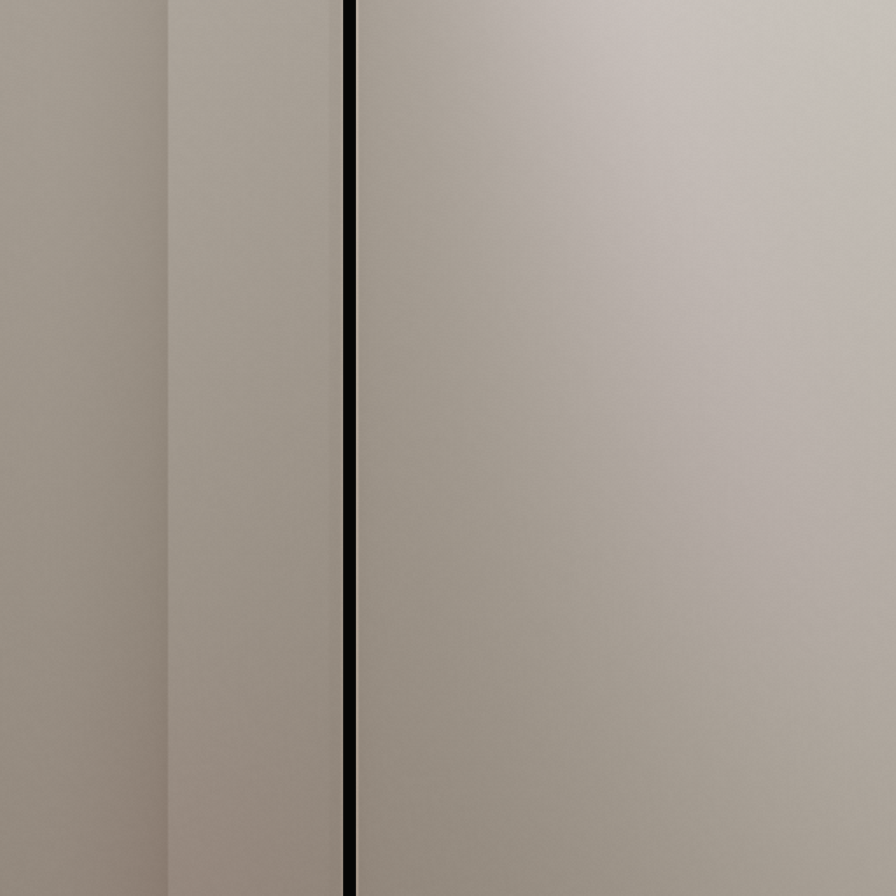
Reproduce this texture procedurally as a Shadertoy shader.

```glsl
#define EDGE_X 0.1875
#define BEVEL_X 0.367
#define SLIT_LEFT 0.3830
#define SLIT_RIGHT 0.3972
#define SHADE_COLOR vec3(0.565, 0.525, 0.480)
#define LIGHT_COLOR vec3(0.785, 0.765, 0.735)
#define SLIT_COLOR vec3(0.025, 0.024, 0.018)
#define GRAIN_CELLS 512.0
#define GRAIN_AMOUNT 0.010

float hash(vec2 p) {
    return fract(sin(dot(p, vec2(127.1, 311.7))) * 43758.5453);
}

float valueNoise(vec2 p) {
    vec2 cell = floor(p);
    vec2 f = fract(p);
    f = f * f * (3.0 - 2.0 * f);
    float low = mix(hash(cell), hash(cell + vec2(1.0, 0.0)), f.x);
    float high = mix(hash(cell + vec2(0.0, 1.0)), hash(cell + vec2(1.0)), f.x);
    return mix(low, high, f.y);
}

// Antialiased step across a vertical edge
float edgeStep(float edge, float x, float softness) {
    return smoothstep(edge - softness, edge + softness, x);
}

float softLine(float center, float x, float width) {
    float d = (x - center) / width;
    return exp(-d * d);
}

// Maps brightness to the warm grey paint
vec3 paint(float level) {
    float t = (level - SHADE_COLOR.r) / (LIGHT_COLOR.r - SHADE_COLOR.r);
    return mix(SHADE_COLOR, LIGHT_COLOR, t);
}

// Recessed panel, shaded toward the strip beside it
float leftPanel(vec2 uv) {
    float level = mix(0.575, 0.650, uv.y);
    level -= 0.025 * smoothstep(0.04, EDGE_X, uv.x);
    return level - 0.022 * exp(min(uv.x - EDGE_X, 0.0) / 0.018);
}

float middleStrip(vec2 uv) {
    float level = mix(0.572, 0.668, uv.y);
    float across = (uv.x - EDGE_X) / (SLIT_LEFT - EDGE_X);
    return level + 0.012 * (0.5 - across);
}

// Main panel, its light spreading from the upper right
float rightPanel(vec2 uv) {
    float level = mix(0.572, 0.655, uv.y);
    float reach = mix(1.10, 0.74, uv.y);
    float glow = smoothstep(0.37, reach, uv.x);
    return level + glow * mix(0.090, 0.125, uv.y);
}

void mainImage(out vec4 fragColor, in vec2 fragCoord) {
    vec2 uv = fragCoord / iResolution.xy;
    float aa = 0.75 / iResolution.x;
    float onRight = edgeStep(SLIT_RIGHT, uv.x, aa);
    float beforeSlit = 1.0 - edgeStep(SLIT_LEFT, uv.x, aa);

    // Three painted planes
    float level = mix(leftPanel(uv), middleStrip(uv),
                      edgeStep(EDGE_X, uv.x, max(aa, 0.0018)));
    level = mix(level, rightPanel(uv), onRight);

    // Shallow bevel and shadow beside the slit
    float bevel = edgeStep(BEVEL_X, uv.x, 0.002) * beforeSlit;
    level -= 0.016 * bevel * mix(0.4, 1.0, uv.y);
    level -= 0.020 * exp(-max(uv.x - SLIT_RIGHT, 0.0) / 0.012) * onRight;
    vec3 color = paint(level);

    // Rosy tint along the diagonal light boundary
    float diagonal = uv.x - mix(0.98, 0.66, uv.y);
    float rosy = softLine(0.0, diagonal, 0.17) * smoothstep(0.12, 0.45, uv.y);
    color += vec3(0.006, -0.004, 0.009) * rosy * onRight;

    // Warmth low on the left planes
    float warmth = softLine(0.22, uv.x, 0.16) * (1.0 - smoothstep(0.0, 0.4, uv.y));
    color += vec3(0.006, -0.008, -0.003) * warmth;

    // Dark slit with thin lit lips
    float slit = (1.0 - beforeSlit) * (1.0 - onRight);
    color += vec3(0.045, 0.035, 0.030) * softLine(SLIT_LEFT - 0.0015, uv.x, 0.0015);
    color += vec3(0.110, 0.095, 0.085) * softLine(SLIT_RIGHT + 0.0016, uv.x, 0.0016);
    color = mix(color, SLIT_COLOR, slit);

    // Fine paint grain
    float grain = hash(floor(uv * GRAIN_CELLS)) - 0.5;
    grain += 0.5 * (valueNoise(uv * GRAIN_CELLS * 0.3) - 0.5);
    color += GRAIN_AMOUNT * grain * (1.0 - slit);

    fragColor = vec4(clamp(color, 0.0, 1.0), 1.0);
}
```
